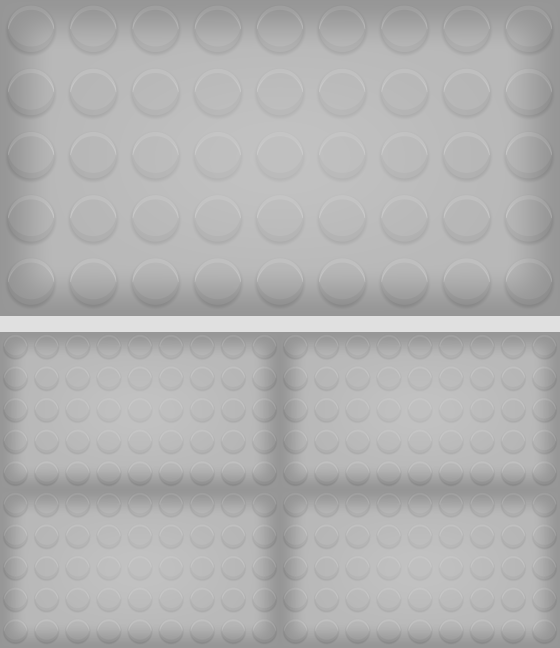
Top: one tile. Bottom: repeated 2 by 2.
Reproduce this pattern procedurally as a Shadertoy shader.

```glsl
// A grey panel of raised round studs, nine across and five down, lit from above.
// Each stud is a disc with two crescents cut by shifted circles, plus a soft shadow.
// The panel darkens smoothly towards its borders, so opposite edges meet.

const float PI = 3.14159;
const float RADIUS = 0.0735;

float circle(vec2 p, float shift) {
    return length(p - vec2(0.0, shift)) - RADIUS;
}

// Antialiased coverage of a signed distance, one pixel wide
float cover(float d) {
    return clamp(0.5 - d * iResolution.y, 0.0, 1.0);
}

void mainImage(out vec4 fragColor, in vec2 fragCoord) {
    vec2 uv = fragCoord / iResolution.xy;
    vec2 cell = vec2(iResolution.x / iResolution.y / 9.0, 0.2);

    // Position inside the repeat, in canvas heights from the stud centre
    vec2 p = (fract(uv * vec2(9.0, 5.0) - vec2(0.0, 0.045)) - 0.5) * cell;

    // Panel: dark borders and a broad glow in the middle
    vec2 border = min(uv, 1.0 - uv) * cell * vec2(9.0, 5.0);
    vec2 inside = smoothstep(vec2(0.0), vec2(0.175, 0.165), border);
    vec2 wave = sin(PI * uv);
    float glow = wave.x * wave.x * wave.y * wave.y;
    float grey = mix(0.59, 0.72, inside.x * inside.y) + 0.04 * glow;
    float relief = mix(1.3, 0.8, glow);

    // Soft shadow falling below the stud
    float shadow = 1.0 - smoothstep(-0.006, 0.012, circle(p, -0.006));
    grey -= 0.055 * relief * shadow * (1.0 - cover(circle(p, 0.0)));

    // Stud: flat face, lit upper crescent and shaded lower crescent
    float stud = cover(circle(p, 0.0));
    float lit = 1.0 - cover(circle(p, -0.0135));
    float shaded = 1.0 - cover(circle(p, 0.0175));
    float bevel = 0.028 * lit - 0.022 * shaded - 0.008;

    // Thin glint on the inner lip, strongest at the two ends
    float lip = 1.0 - smoothstep(0.0, 0.0035, abs(circle(p, -0.0135)));
    bevel += 0.035 * lip * smoothstep(0.035, 0.068, abs(p.x)) * step(0.0, p.y);

    grey += relief * stud * bevel;
    fragColor = vec4(vec3(grey), 1.0);
}
```
